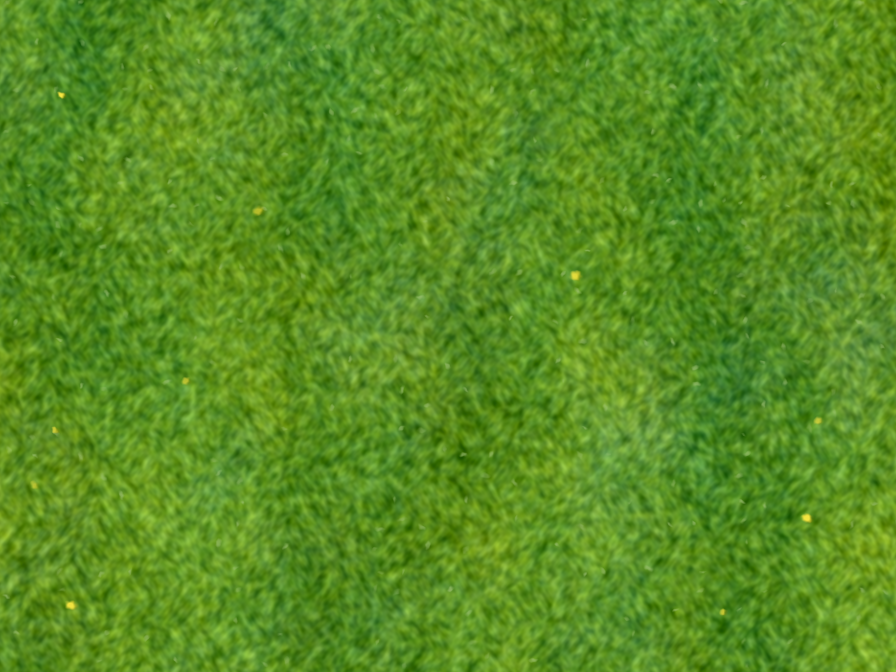
Give the GLSL for this texture, as a WebGL 2 fragment shader.

```glsl
#version 300 es
precision highp float;
// Mown meadow seen from above: soft mottled grass, faded patches, pale flecks and a few yellow flowers.

#define GRAIN_SCALE 46.0      // tufts per canvas height
#define GRAIN_CONTRAST 0.235
#define BLADE_STRETCH 1.5
#define PATCH_CONTRAST 0.085
#define YELLOWING 0.13
#define FADING 0.20
#define FLECK_DENSITY 0.22
#define FLOWER_DENSITY 0.17
#define GRASS_MID vec3(0.352, 0.560, 0.134)
#define GRASS_RANGE vec3(1.0, 1.0, 0.72)
#define FLECK_COLOR vec3(0.64, 0.77, 0.48)
#define FLOWER_COLOR vec3(0.97, 0.91, 0.26)

uniform vec2 u_resolution;
out vec4 fragColor;

vec3 hash3(vec2 p) {
    vec3 q = fract(p.xyx * vec3(0.1031, 0.1030, 0.0973));
    q += dot(q, q.yxz + 33.33);
    return fract((q.xxy + q.yzz) * q.zyx);
}

mat2 rotation(float a) {
    float c = cos(a), s = sin(a);
    return mat2(c, s, -s, c);
}

float cornerSlope(vec2 cell, vec2 offset) {
    float a = 6.2832 * hash3(cell).x;
    return dot(vec2(cos(a), sin(a)), offset);
}

// Gradient noise, centred on zero
float noise(vec2 p) {
    vec2 i = floor(p), f = p - i;
    vec2 w = f * f * f * (f * (f * 6.0 - 15.0) + 10.0);
    vec2 e = vec2(1.0, 0.0);
    float low = mix(cornerSlope(i, f), cornerSlope(i + e.xy, f - e.xy), w.x);
    float high = mix(cornerSlope(i + e.yx, f - e.yx), cornerSlope(i + e.xx, f - e.xx), w.x);
    return mix(low, high, w.y);
}

// Noise drawn out along one direction, leaning left or right by area
float blades(vec2 p, float lean) {
    vec2 squash = vec2(1.0, 1.0 / BLADE_STRETCH);
    float left = noise(rotation(0.65) * p * squash + 57.0);
    float right = noise(rotation(-0.55) * p * squash + 131.0);
    return mix(left, right, lean);
}

// Tufts in three sizes
float grassGrain(vec2 p) {
    float lean = smoothstep(-0.12, 0.12, noise(p * 14.0 + 80.0));
    float sum = 0.0, scale = GRAIN_SCALE;
    vec3 weights = vec3(0.62, 0.80, 0.48);
    for (int k = 0; k < 3; k++) {
        sum += weights[k] * blades(p * scale + float(k) * 19.7, lean);
        scale *= 1.75;
    }
    return sum;
}

// One soft oval per chosen grid cell; returns its coverage
float scatter(vec2 p, float cellSize, float radius, float stretch, float density, float seed) {
    vec2 cell = floor(p / cellSize);
    vec3 place = hash3(cell + seed);
    vec3 look = hash3(cell + seed + 41.0);
    vec2 d = p - (cell + 0.25 + 0.5 * place.xy) * cellSize;
    d = rotation(3.1416 * look.x) * d;
    d.x /= stretch;
    float r = radius * mix(0.6, 1.1, look.y);
    float soft = 0.45 * r + 0.5 / u_resolution.y;
    float shape = 1.0 - smoothstep(r - soft, r + soft, length(d));
    return shape * step(place.z, density) * mix(0.45, 1.0, look.z);
}

void main() {
    vec2 p = gl_FragCoord.xy / u_resolution.y;

    // Broad patches, longer down the field than across
    float patches = noise(p * vec2(5.0, 2.4) + 11.0) + 0.6 * noise(p * vec2(12.0, 7.0) + 23.0);
    float yellow = noise(p * vec2(4.2, 1.7) + 35.0) + 0.5 * noise(p * vec2(11.0, 8.0) + 47.0);
    float faded = noise(p * vec2(3.6, 3.0) + 63.0) + 0.6 * noise(p * 13.0 + 71.0);

    // Grass, with brightness and tint varying from tuft to tuft
    float grain = grassGrain(p);
    float light = GRAIN_CONTRAST * grain + PATCH_CONTRAST * patches;
    vec3 color = GRASS_MID + GRASS_RANGE * light;
    float tint = noise(p * 58.0 + 90.0);
    color += vec3(1.0, 0.4, -0.4) * (YELLOWING * yellow + 0.06 * tint);
    color += vec3(0.0, -0.05, 0.6) * FADING * max(faded, 0.0) - vec3(0.0, 0.0, 0.012);
    color.b += 0.09 * noise(p * 75.0 + 110.0);

    // Ragged outlines for the small scattered parts
    vec2 ragged = p + 0.0025 * vec2(noise(p * 150.0), noise(p * 150.0 + 29.0));

    // Pale dry flecks
    float fleck = scatter(ragged, 0.034, 0.0028, 1.8, FLECK_DENSITY, 7.0);
    color = mix(color, FLECK_COLOR, 0.6 * fleck);

    // Flowers with a darker ochre side
    float shade = scatter(ragged - vec2(0.003, -0.001), 0.16, 0.0055, 1.1, FLOWER_DENSITY, 201.0);
    float flower = scatter(ragged, 0.16, 0.0052, 1.2, FLOWER_DENSITY, 201.0);
    color = mix(color, vec3(0.60, 0.58, 0.05), 0.6 * shade);
    color = mix(color, FLOWER_COLOR, flower);

    fragColor = vec4(clamp(color, 0.0, 1.0), 1.0);
}
```
